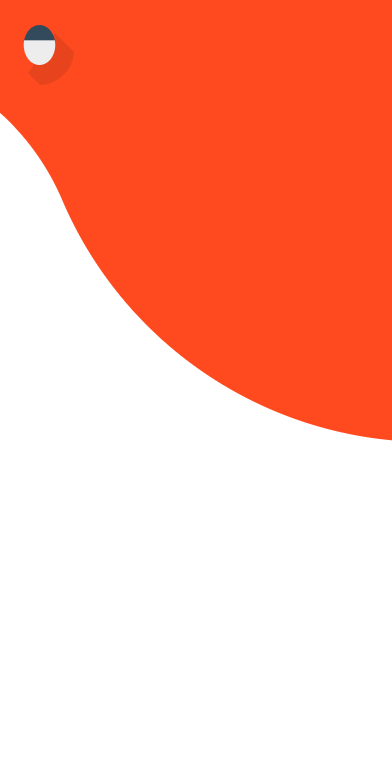
This background is drawn by a Shadertoy shader. Its source:

```glsl
// A vivid orange sheet over white, its lower edge sweeping in an S-curve,
// with a small two-tone pebble and its diagonal shadow near the top left.
// The S-curve joins two tangent circles; the shadow is a disc cut by lines.

const vec3 PAPER  = vec3(1.0);
const vec3 ORANGE = vec3(1.0, 0.29, 0.122);
const vec3 SHADOW = vec3(0.905, 0.268, 0.118);
const vec3 SLATE  = vec3(0.196, 0.29, 0.361);
const vec3 PEARL  = vec3(0.93, 0.93, 0.935);

float circle(vec2 p, vec2 center, float radius) {
    return length(p - center) - radius;
}

// Approximate signed distance to an axis-aligned ellipse.
float ellipse(vec2 p, vec2 center, vec2 radii) {
    vec2 q = (p - center) / radii;
    float k = length(q);
    return k * (k - 1.0) / max(length(q / radii), 1e-4);
}

// Signed distance to a line through a point; negative behind the normal.
float halfPlane(vec2 p, vec2 point, vec2 normal) {
    return dot(p - point, normalize(normal));
}

// Antialiased fill of a signed distance.
float coverage(float dist, float pixel) {
    return clamp(0.5 - dist / pixel, 0.0, 1.0);
}

// Inside the bowl on one side of the axis, outside the tangent hill on the other.
float waveSheet(vec2 p, vec2 bowl, float bowlRadius, vec2 axis, float hillRadius) {
    vec2 toHill = normalize(axis);
    vec2 hill = bowl + toHill * (bowlRadius + hillRadius);
    float side = dot(p - bowl, vec2(toHill.y, -toHill.x));
    return side > 0.0 ? -circle(p, hill, hillRadius)
                      : circle(p, bowl, bowlRadius);
}

// Disc trimmed to a diagonal band that starts at the segment from high to low.
float castShadow(vec2 p, vec2 center, float radius, vec2 high, vec2 low) {
    vec2 along = low - high;
    float band = max(halfPlane(p, high, vec2(1.0)), halfPlane(p, low, vec2(-1.0)));
    float start = halfPlane(p, high, vec2(along.y, -along.x));
    return max(circle(p, center, radius), max(band, start));
}

void mainImage(out vec4 fragColor, in vec2 fragCoord) {
    // Canvas height is one unit.
    float pixel = 1.0 / iResolution.y;
    vec2 p = fragCoord * pixel;

    // Sweeping sheet
    float sheet = waveSheet(p, vec2(0.5579, 0.943), 0.5185, vec2(-0.9199, -0.3921), 0.3242);
    vec3 color = mix(PAPER, ORANGE, coverage(sheet, pixel));

    // Diagonal shadow
    float shadow = castShadow(p, vec2(0.0508, 0.9349), 0.0456,
                              vec2(0.0716, 0.957), vec2(0.0365, 0.905));
    color = mix(color, SHADOW, coverage(shadow, pixel));

    // Pebble, dark above a level line and pale below
    float pebble = ellipse(p, vec2(0.0514, 0.9414), vec2(0.0205, 0.026));
    float lower = halfPlane(p, vec2(0.0514, 0.9475), vec2(0.0, 1.0));
    vec3 tone = mix(SLATE, PEARL, coverage(lower, pixel));
    color = mix(color, tone, coverage(pebble, pixel));

    fragColor = vec4(color, 1.0);
}
```
